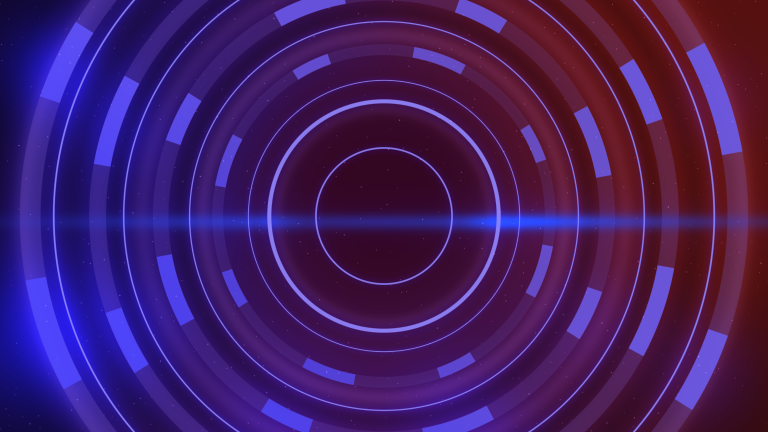
Write a WebGL 2 fragment shader that draws this background.

```glsl
#version 300 es
precision highp float;
// Concentric light rings and dashed bands over a blue-to-red backdrop,
// crossed by a horizontal beam. Everything is built from polar distances,
// gaussian glows and a hashed dust grid, in units of the canvas height.

uniform vec2 u_resolution;
out vec4 fragColor;

const vec3 NIGHT_BLUE = vec3(0.13, 0.06, 0.37);
const vec3 PLUM = vec3(0.25, 0.06, 0.25);
const vec3 EMBER = vec3(0.39, 0.075, 0.07);
const vec3 CORE = vec3(0.20, 0.025, 0.13);
const vec3 GLOW_BLUE = vec3(0.04, 0.07, 0.80);
const vec3 LINE_LILAC = vec3(0.57, 0.53, 1.0);
const vec3 DASH_VIOLET = vec3(0.42, 0.35, 0.90);
const vec3 HAZE = vec3(0.62, 0.45, 0.70);

float hash(vec2 p) {
  return fract(sin(dot(p, vec2(127.1, 311.7))) * 43758.5453);
}

float gauss(float d, float width) {
  return exp(-d * d / (width * width));
}

float glow(vec2 p, vec2 center, float size) {
  return gauss(length(p - center), size);
}

// Coverage of a stripe given the distance to its middle line
float stripe(float d, float halfWidth, float aa) {
  return 1.0 - smoothstep(halfWidth - aa, halfWidth + aa, abs(d));
}

// Signed angle, in degrees, to the nearest of four equally spaced spokes
float spoke(float angle, float offset) {
  return mod(angle - offset + 45.0, 90.0) - 45.0;
}

// Long and short dashes alternate every 45 degrees
float dashes(float angle, float offset, float r, float aa) {
  float aaDeg = degrees(aa / max(r, 0.01));
  float longDash = stripe(spoke(angle, offset), 9.1, aaDeg);
  float shortDash = stripe(spoke(angle, offset + 45.0), 6.5, aaDeg);
  return max(longDash, shortDash);
}

vec3 backdrop(vec2 p, float r) {
  vec3 col = mix(NIGHT_BLUE, PLUM, smoothstep(-0.75, 0.05, p.x - 0.15 * p.y));
  col = mix(col, EMBER, smoothstep(0.0, 0.80, p.x + 0.45 * p.y));
  col = mix(CORE, col, smoothstep(0.08, 0.38, length(p - vec2(0.0, 0.04))));
  // Darkness outside the outer ring, deepest at the left
  float outside = smoothstep(0.83, 0.93, r);
  col *= 1.0 - outside * mix(0.50, 0.15, smoothstep(-0.5, 0.5, p.x));
  col *= 1.0 - 0.35 * glow(p, vec2(0.90, -0.52), 0.36);
  // Blue light pooling at the left and along the bottom
  float pool = 0.62 * glow(p, vec2(-0.80, -0.27), 0.17);
  pool += 0.48 * glow(p, vec2(-0.77, 0.34), 0.11);
  pool += 0.26 * glow(p, vec2(-0.59, -0.27), 0.14);
  pool += 0.28 * glow(p, vec2(-0.63, 0.21), 0.12);
  pool += 0.30 * glow(p, vec2(-0.24, -0.50), 0.17);
  pool += 0.38 * glow(p, vec2(0.17, -0.50), 0.16);
  pool += 0.22 * glow(p, vec2(0.47, -0.24), 0.15);
  pool += 0.26 * glow(p, vec2(0.73, -0.36), 0.13);
  pool += 0.16 * glow(p, vec2(0.77, 0.27), 0.10);
  return col + GLOW_BLUE * pool;
}

float dust(vec2 p, float aa) {
  vec2 grid = p * 42.0;
  vec2 cell = floor(grid);
  vec2 spot = 0.1 + 0.8 * vec2(hash(cell), hash(cell + 17.3));
  float size = mix(0.0004, 0.0014, hash(cell + 5.1));
  float d = length(fract(grid) - spot) / 42.0;
  float visible = step(0.72, hash(cell + 41.7)) * hash(cell + 9.2);
  return visible * (1.0 - smoothstep(size - aa, size + aa, d));
}

void main() {
  vec2 p = (gl_FragCoord.xy - 0.5 * u_resolution) / u_resolution.y;
  float aa = 0.75 / u_resolution.y;
  float r = length(p);
  float angle = degrees(atan(p.y, p.x));
  vec3 col = backdrop(p, r);

  // Soft tubes of haze and the shadows between them
  float tubes = gauss(r - 0.420, 0.018) + 0.55 * gauss(r - 0.245, 0.014);
  tubes += 0.7 * gauss(r - 0.560, 0.020) + 0.9 * gauss(r - 0.835, 0.022);
  col += HAZE * 0.13 * tubes;
  float shade = gauss(r - 0.475, 0.022) + gauss(r - 0.625, 0.022);
  col *= 1.0 - 0.20 * (shade + gauss(r - 0.72, 0.03));

  // Dashed bands: middle radius, half width, angle of the long dashes
  vec3 bands[4] = vec3[4](vec3(0.385, 0.0125, 70.7), vec3(0.517, 0.0180, 19.3),
                         vec3(0.663, 0.0195, 70.7), vec3(0.819, 0.0240, 19.3));
  for (int i = 0; i < 4; i++) {
    vec3 band = bands[i];
    float body = stripe(r - band.x, band.y, aa);
    float lit = body * dashes(angle, band.z, r, aa);
    float veil = mix(0.17, 0.30, smoothstep(0.4, 0.82, band.x));
    col = mix(col, HAZE * vec3(0.75, 0.75, 1.05), veil * body);
    float cool = smoothstep(0.2, -0.8, p.x + p.y);
    vec3 dash = DASH_VIOLET - vec3(0.11, 0.08, -0.04) * cool;
    col = mix(col, dash, mix(0.75, 0.92, smoothstep(0.35, 0.65, band.x)) * lit);
    col += GLOW_BLUE * 0.07 * gauss(r - band.x, 0.045) * smoothstep(0.6, -0.6, p.x);
  }

  // Horizontal beam, dim in the core and fading toward both sides
  float beamY = p.y + 0.014;
  float reach = mix(0.42, 0.80, smoothstep(0.16, 0.28, r)) * gauss(p.x - 0.1, 0.70);
  reach += 0.28 * gauss(p.x - 0.31, 0.14);
  float beam = clamp(reach * gauss(beamY, 0.018), 0.0, 1.0);
  col = mix(col, vec3(0.16, 0.29, 0.92), beam);
  col += GLOW_BLUE * 0.18 * reach * gauss(beamY, 0.06);

  // Bright outlines: radius and half width
  vec2 lines[6] = vec2[6](vec2(0.1575, 0.0019), vec2(0.2655, 0.0047), vec2(0.3140, 0.0010),
                         vec2(0.4500, 0.0014), vec2(0.6025, 0.0017), vec2(0.7645, 0.0020));
  for (int i = 0; i < 6; i++) {
    float d = r - lines[i].x;
    col += GLOW_BLUE * 0.14 * gauss(d, 0.005 + 3.0 * lines[i].y);
    col = mix(col, LINE_LILAC, 0.90 * stripe(d, lines[i].y, aa));
  }

  col += vec3(0.30, 0.22, 0.34) * dust(p, aa);
  fragColor = vec4(clamp(col, 0.0, 1.0), 1.0);
}
```
